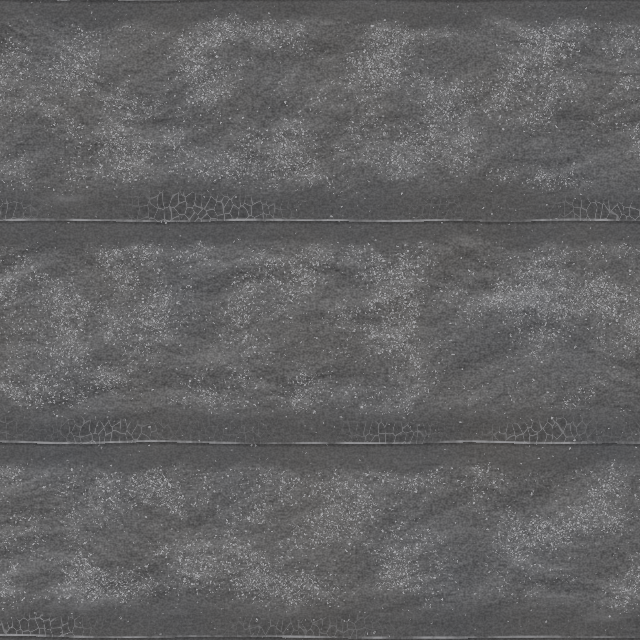
This texture is drawn by a WebGL 2 fragment shader. Its source:

```glsl
#version 300 es
precision highp float;
// Weathered grey bitumen felt: three lapped horizontal strips, mineral grains, cracked laps.

#define STRIP_HEIGHT 0.347
#define SEAM_OFFSET 0.307
#define GRAIN_SCALE 270.0
#define GRAIN_AMOUNT 0.6
#define RELIEF 0.42
#define CRACK_BAND 0.038
#define LAP_BAND 0.034
#define FELT vec3(0.371, 0.369, 0.371)
#define WARM_TINT vec3(0.008, 0.002, -0.007)
#define PALE vec3(0.61, 0.61, 0.62)

uniform vec2 u_resolution;
out vec4 outColor;

vec2 hash2(vec2 cell) {
    uvec2 v = uvec2(ivec2(cell) + 4096);
    v = v * 1664525u + 12345u;
    v.x += v.y * 1664525u;
    v.y += v.x * 1664525u;
    v ^= v >> 16u;
    v.x += v.y * 1664525u;
    v.y += v.x * 1664525u;
    v ^= v >> 16u;
    return vec2(v & 65535u) / 65536.0;
}

float cornerSlope(vec2 cell, vec2 offset) {
    float angle = 6.2832 * hash2(cell).x;
    return dot(vec2(cos(angle), sin(angle)), offset);
}

float gradientNoise(vec2 p) {
    vec2 i = floor(p), f = p - i, e = vec2(1.0, 0.0);
    vec2 u = f * f * f * (f * (f * 6.0 - 15.0) + 10.0);
    float low = mix(cornerSlope(i, f), cornerSlope(i + e, f - e), u.x);
    float high = mix(cornerSlope(i + e.yx, f - e.yx), cornerSlope(i + 1.0, f - 1.0), u.x);
    return mix(low, high, u.y);
}

float fbm(vec2 p, float gain) {
    float sum = 0.0, amplitude = 0.5;
    for (int i = 0; i < 5; i++) {
        sum += amplitude * gradientNoise(p);
        p = mat2(1.6, 1.2, -1.2, 1.6) * p + 17.3;
        amplitude *= gain;
    }
    return sum;
}

// Gap between the two nearest cell centres: zero along a crack
float crackGap(vec2 p) {
    vec2 base = floor(p);
    float nearest = 9.0, second = 9.0;
    for (int k = 0; k < 9; k++) {
        vec2 cell = base + vec2(k % 3 - 1, k / 3 - 1);
        float d = length(cell + 0.1 + 0.8 * hash2(cell) - p);
        second = min(second, max(nearest, d));
        nearest = min(nearest, d);
    }
    return second - nearest;
}

// Round mineral specks on a turned, warped lattice; density sets how many
float grains(vec2 p, float angle, float scale, float density, float blur) {
    float c = cos(angle), s = sin(angle);
    p = mat2(c, s, -s, c) * p * scale;
    p += 0.9 * vec2(gradientNoise(p * 0.37), gradientNoise(p * 0.37 + 50.0));
    vec2 cell = floor(p), look = hash2(cell + 531.0);
    float d = length(p - cell - 0.22 - 0.56 * hash2(cell));
    float radius = 0.2 + 0.24 * look.y;
    float dotShape = 1.0 - smoothstep(radius - blur * scale, radius + blur * scale, d);
    return dotShape * step(look.x, density) * (0.3 + 0.7 * look.y * look.y);
}

float reliefHeight(vec2 p) {
    return fbm(p * vec2(7.0, 12.0) + 0.8 * gradientNoise(p * 5.0 + 9.0), 0.5);
}

float seamHeight(float row, float x) {
    float wobble = 0.005 * gradientNoise(vec2(x * 6.0, row * 7.3 + 0.4));
    return max(SEAM_OFFSET + STRIP_HEIGHT * (row - 1.0), 0.004) + wobble;
}

void main() {
    vec2 p = gl_FragCoord.xy / u_resolution;
    float pixel = 1.0 / u_resolution.y;

    // Distances to the seam below and the seam above
    float up = 1.0, down = 1.0, row = 0.0;
    for (float i = 0.0; i < 4.0; i++) {
        float d = p.y - seamHeight(i, p.x);
        if (d >= 0.0) { up = d; row = i; }
        else down = min(down, -d);
    }

    // Felt body: mottling, embossed wrinkles and fine fibre
    float ragged = 0.04 * fbm(p * 12.0 + 31.0, 0.5);
    float body = smoothstep(LAP_BAND - 0.008, LAP_BAND + 0.012, down + ragged)
               * smoothstep(0.034, 0.075, up + ragged);
    float patches = smoothstep(-0.24, 0.3, fbm(p * vec2(8.0, 9.0) + 3.7, 0.68)) * body;
    float slope = reliefHeight(p) - reliefHeight(p + vec2(-0.002, 0.006));
    float fibre = gradientNoise(p * vec2(130.0, 210.0)) + 1.3 * gradientNoise(p * vec2(290.0, 330.0) + 5.0);
    vec3 color = FELT + WARM_TINT * 2.0 * fbm(p * 5.0 + 60.0, 0.5);
    color += 0.035 * patches - 0.03 * (1.0 - body);
    color += RELIEF * slope * mix(0.35, 1.0, body) + mix(0.045, 0.07, body) * fibre;
    float fold = gradientNoise(p * vec2(4.0, 17.0) + 43.0);
    float folded = smoothstep(0.1, 0.4, gradientNoise(p * 6.0 + 77.0)) * body;
    color -= 0.04 * folded * (1.0 - smoothstep(0.0, 0.1, abs(fold)));

    // Pale smears low on each strip
    float smear = smoothstep(0.12, 0.3, fbm(p * vec2(5.0, 15.0) + 88.0, 0.5));
    smear *= smoothstep(0.02, 0.04, up) * (1.0 - smoothstep(0.06, 0.13, up));
    color = mix(color, PALE, 0.3 * smear);

    // Scattered grains in two sizes
    float density = GRAIN_AMOUNT * (patches * patches + 0.015);
    float blur = 0.55 * pixel;
    float speck = grains(p, 0.6, GRAIN_SCALE, density, blur);
    speck = max(speck, 0.85 * grains(p + 0.3, 1.1, GRAIN_SCALE * 1.31, density, blur));
    color = mix(color, PALE + 0.1, 0.85 * speck);

    // Dried, cracked edge in patches just above each seam
    float inBand = 1.0 - smoothstep(CRACK_BAND - 0.008, CRACK_BAND + 0.004, up + ragged);
    float dried = smoothstep(-0.2, 0.2, gradientNoise(vec2(p.x * 4.5, row * 3.7 + 0.5)));
    float gap = crackGap(p * vec2(86.0, 56.0) + 0.5 * gradientNoise(p * 45.0));
    float crack = 1.0 - smoothstep(0.03, 0.07 + 45.0 * pixel, gap);
    color -= inBand * (0.012 + 0.025 * dried * smoothstep(0.1, 0.5, gap));
    color = mix(color, PALE, inBand * crack * (0.06 + 0.42 * dried));

    // Worn bright lip of the lap and the shadow beneath it
    float lip = 1.0 - smoothstep(0.0006, 0.001 + 1.2 * pixel, abs(up - 0.0016));
    float worn = clamp(0.5 + 2.0 * fbm(vec2(p.x * 14.0, row * 5.1 + 0.3), 0.65), 0.1, 0.85);
    color = mix(color, PALE, lip * worn);
    color -= 0.07 * (1.0 - smoothstep(0.001, 0.006, down));

    outColor = vec4(clamp(color, 0.0, 1.0), 1.0);
}
```
